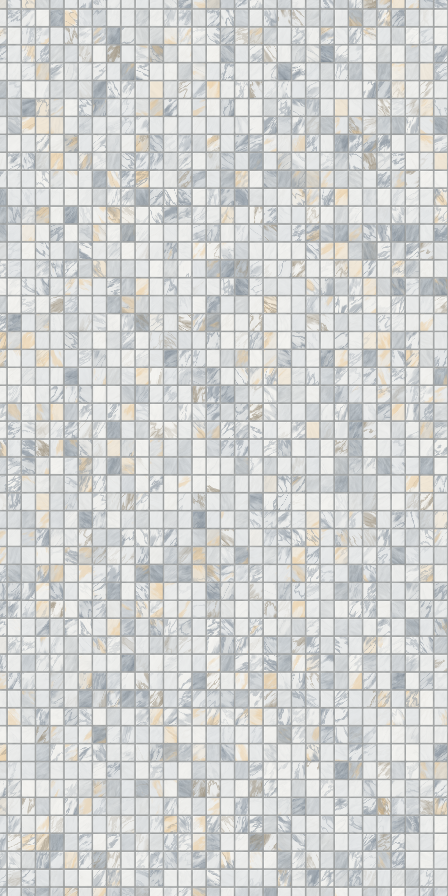
Write a WebGL 2 fragment shader that draws this texture.

```glsl
#version 300 es
precision highp float;
// Marble mosaic: small upright tiles in a straight grid with thin grey grout.
// Every tile cuts its own piece of stone from warped, stretched noise, and
// hashes choose its tone, warmth, vein direction and vein strength.

uniform vec2 u_resolution;
out vec4 fragColor;

float hash(vec2 p) {
    return fract(sin(dot(p, vec2(127.1, 311.7))) * 43758.5453);
}

float noise(vec2 p) {
    vec2 i = floor(p), f = fract(p);
    f = f * f * (3.0 - 2.0 * f);
    return mix(mix(hash(i), hash(i + vec2(1, 0)), f.x),
               mix(hash(i + vec2(0, 1)), hash(i + vec2(1, 1)), f.x), f.y);
}

float fbm(vec2 p) {
    float sum = 0.0, amplitude = 0.53;
    for (int i = 0; i < 4; i++) {
        sum += amplitude * noise(p);
        p = mat2(1.6, 1.2, -1.2, 1.6) * p + 7.3;
        amplitude *= 0.5;
    }
    return sum;
}

float roundedBox(vec2 p, vec2 halfSize, float radius) {
    vec2 q = abs(p) - halfSize + radius;
    return length(max(q, 0.0)) + min(max(q.x, q.y), 0.0) - radius;
}

// Stone colour at p inside the tile with the given cell index
vec3 marble(vec2 p, vec2 cell) {
    float tone = hash(cell + 3.7);
    float warmth = hash(cell + 19.1);
    float veining = hash(cell + 41.3);
    float angle = mix(0.4, 1.3, hash(cell + 57.9));
    if (hash(cell + 71.5) < 0.25) angle = -angle;

    // Long grain along the vein direction, bent by slow noise
    vec2 along = vec2(cos(angle), sin(angle));
    vec2 offset = 60.0 * vec2(hash(cell + 83.3), hash(cell + 97.7));
    vec2 q = vec2(dot(p, along) * 0.8, dot(p, vec2(-along.y, along.x)) * 2.3) + offset;
    q += 0.7 * (fbm(q * 0.9 + 11.0) - 0.5);
    float cloud = fbm(q);
    float vein = 1.0 - smoothstep(0.0, 0.09, abs(fbm(q * 1.1 + 31.0) - 0.5));
    float grain = fbm(q * 3.0 + 5.0) - 0.5;

    // White ground, some cream tiles, a few blue-grey ones
    vec3 stone = mix(vec3(0.89, 0.9, 0.905), vec3(0.95, 0.948, 0.935), hash(cell + 5.2));
    stone = mix(stone, vec3(0.94, 0.895, 0.82), 0.85 * smoothstep(0.88, 0.98, warmth));
    float greyness = 0.3 * smoothstep(0.6, 0.85, tone) + 0.5 * smoothstep(0.9, 0.98, tone);
    stone = mix(stone, vec3(0.61, 0.645, 0.675), greyness * (0.65 + 0.7 * cloud));

    // Soft clouds and sharper veins, grey or tan
    vec3 veinColor = mix(vec3(0.56, 0.6, 0.64), vec3(0.64, 0.6, 0.53),
                         step(0.8, hash(cell + 23.6)));
    float strength = smoothstep(0.35, 1.0, veining);
    stone = mix(stone, veinColor, 0.75 * strength * smoothstep(0.5, 0.75, cloud));
    stone = mix(stone, veinColor, (0.04 + 0.6 * strength) * vein);
    stone = mix(stone, vec3(0.92, 0.76, 0.53),
                0.4 * step(0.78, warmth) * smoothstep(0.5, 0.7, fbm(q + 47.0)));
    return stone + grain * (0.03 + 0.18 * greyness);
}

void main() {
    // 31.5 columns by 50 rows, with half tiles at the left, top and bottom
    vec2 grid = gl_FragCoord.xy / u_resolution * vec2(31.5, 50.0) + 0.5;
    vec2 cell = floor(grid);
    vec2 p = (fract(grid) - 0.5) * vec2(1.0, 1.26);
    float pixel = 31.5 / u_resolution.x;

    float edge = roundedBox(p, vec2(0.445, 0.575), 0.05);
    float tileMask = 1.0 - smoothstep(-0.6 * pixel, 0.6 * pixel, edge);

    // Narrow bevel, lit from the upper left
    vec3 color = marble(p, cell);
    float rim = smoothstep(-0.1, 0.0, edge);
    vec2 side = smoothstep(vec2(0.33, 0.46), vec2(0.44, 0.57), abs(p)) * sign(p);
    color += 0.045 * rim * (side.y - side.x);

    vec3 grout = vec3(0.64, 0.65, 0.65) + 0.06 * (noise(grid * 4.0) - 0.5);
    fragColor = vec4(mix(grout, color, tileMask), 1.0);
}
```
